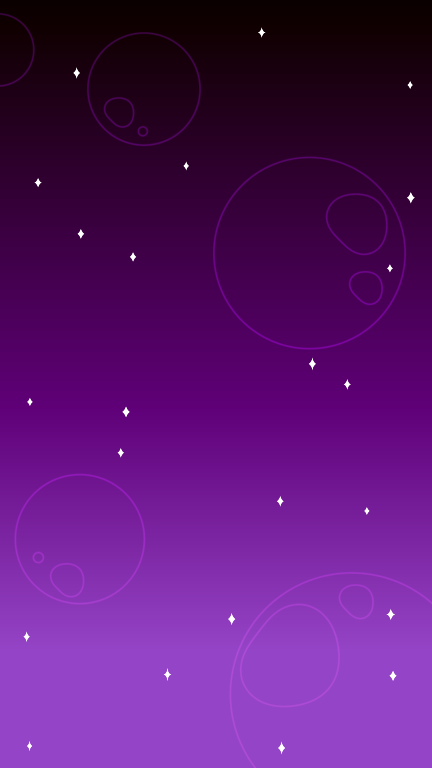
A WebGL 2 fragment shader for this background:

```glsl
#version 300 es
precision highp float;

uniform vec2 u_resolution;
out vec4 fragColor;

// Sky, from top to bottom; the blue runs out just before the top
const vec3 SKY_TOP = vec3(0.04, 0.0, -0.03);
const vec3 SKY_MIDDLE = vec3(0.372, 0.0, 0.468);
const vec3 SKY_BOTTOM = vec3(0.58, 0.265, 0.775);
const float MIDDLE_HEIGHT = 0.47;
const float BOTTOM_HEIGHT = 0.155;

// Planet outlines
const vec3 LINE_GLOW_HIGH = vec3(0.17, 0.02, 0.25);
const vec3 LINE_GLOW_LOW = vec3(0.10, 0.03, 0.07);
const float LINE_HALF_WIDTH = 0.0011;
const float LINE_SOFTNESS = 0.0011;
const float CRATER_STRETCH = 0.085;
const float CRATER_CORNERS = 0.055;
const float FACING_UP = 0.785;
const float FACING_DOWN = -0.65;

// Stars
const float STAR_CELL = 0.1425;
const float STAR_DENSITY = 0.8;
const float STAR_POWER = 0.7;
const vec2 STAR_SIZE = vec2(0.0052, 0.0082);
const vec2 STAR_SCALE_RANGE = vec2(0.75, 1.05);

vec2 hash2(vec2 cell) {
    vec3 h = fract(cell.xyx * vec3(0.1031, 0.1030, 0.0973));
    h += dot(h, h.yzx + 33.33);
    return fract((h.xx + h.yz) * h.zy);
}

vec3 sky(float height) {
    vec3 lower = mix(SKY_BOTTOM, SKY_MIDDLE,
        clamp((height - BOTTOM_HEIGHT) / (MIDDLE_HEIGHT - BOTTOM_HEIGHT), 0.0, 1.0));
    float rise = clamp((height - MIDDLE_HEIGHT) / (1.0 - MIDDLE_HEIGHT), 0.0, 1.0);
    return max(mix(lower, SKY_TOP, rise), 0.0);
}

// Distance to the rim of a circle
float ring(vec2 p, vec2 center, float radius) {
    return abs(length(p - center) - radius);
}

// Distance to a rounded, three-cornered rim that bulges toward the facing angle
float crater(vec2 p, vec2 center, float radius, float facing) {
    vec2 d = p - center;
    float angle = atan(d.y, d.x) - facing;
    float rim = 1.0 - CRATER_STRETCH * cos(2.0 * angle) + CRATER_CORNERS * cos(3.0 * angle);
    return abs(length(d) - radius * rim);
}

float planets(vec2 p) {
    // Upper left pair
    float d = ring(p, vec2(-0.003, 0.935), 0.047);
    d = min(d, ring(p, vec2(0.1875, 0.884), 0.073));
    d = min(d, crater(p, vec2(0.156, 0.8545), 0.0186, FACING_UP));
    d = min(d, ring(p, vec2(0.186, 0.829), 0.0058));
    // Upper right
    d = min(d, ring(p, vec2(0.403, 0.6705), 0.1245));
    d = min(d, crater(p, vec2(0.4665, 0.710), 0.0386, FACING_UP));
    d = min(d, crater(p, vec2(0.4775, 0.626), 0.0208, FACING_UP));
    // Lower left
    d = min(d, ring(p, vec2(0.104, 0.298), 0.084));
    d = min(d, crater(p, vec2(0.0885, 0.2455), 0.0211, FACING_UP));
    d = min(d, ring(p, vec2(0.050, 0.274), 0.0065));
    // Lower right
    d = min(d, ring(p, vec2(0.458, 0.096), 0.158));
    d = min(d, crater(p, vec2(0.380, 0.143), 0.0642, FACING_DOWN));
    return min(d, crater(p, vec2(0.465, 0.2175), 0.0215, FACING_UP));
}

// One four-pointed star at a jittered place in most cells
float stars(vec2 p, float pixel) {
    vec2 cell = floor(p / STAR_CELL);
    vec2 place = (cell + mix(vec2(0.1), vec2(0.9), hash2(cell + 7.0))) * STAR_CELL;
    vec2 traits = hash2(cell + 41.0);
    vec2 size = STAR_SIZE * mix(STAR_SCALE_RANGE.x, STAR_SCALE_RANGE.y, traits.x);
    vec2 q = pow(abs(p - place) / size, vec2(STAR_POWER));
    float blur = 0.6 * pixel / size.x;
    float shape = 1.0 - smoothstep(1.0 - blur, 1.0 + blur, q.x + q.y);
    return shape * step(traits.y, STAR_DENSITY);
}

void main() {
    // Height of the canvas is one unit
    float pixel = 1.0 / u_resolution.y;
    vec2 p = gl_FragCoord.xy * pixel;

    vec3 color = sky(p.y);
    float softness = max(LINE_SOFTNESS, 0.6 * pixel);
    float line = 1.0 - smoothstep(LINE_HALF_WIDTH - softness, LINE_HALF_WIDTH + softness, planets(p));
    color += line * mix(LINE_GLOW_LOW, LINE_GLOW_HIGH, smoothstep(0.1, 0.6, p.y));
    color = mix(color, vec3(1.0), stars(p, pixel));
    fragColor = vec4(color, 1.0);
}
```
